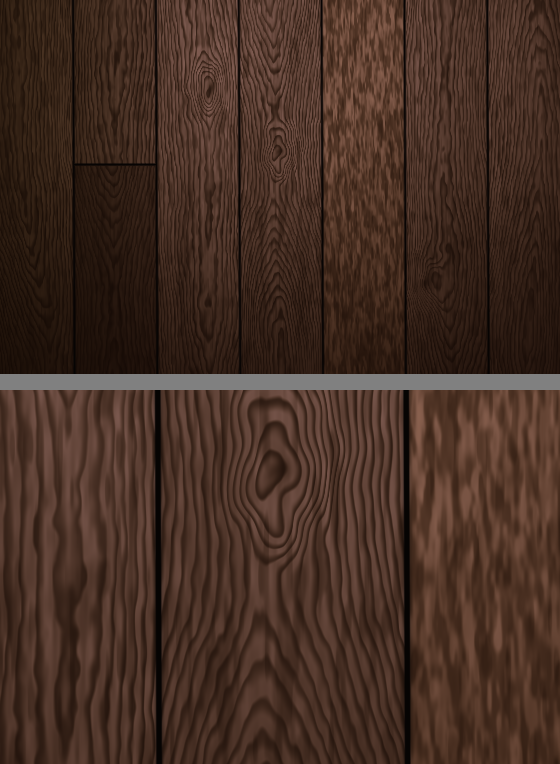
Top, the full canvas; bottom, a detail of the centre.
Give the GLSL for this texture, as a Shadertoy shader.

```glsl
// Dark stained oak boards: seven upright planks with arched grain, knots and soft light from above.
#define PLANK_WIDTH 0.2215
#define FIRST_SEAM 0.1953
#define SEAM_LEAN 0.004
#define SEAM_HALF 0.0025
#define JOINT_HEIGHT 0.56
#define RING_COUNT 29.0
#define RIFT_PLANK 4.0
#define LIGHT_POS vec2(0.84, 0.88)
#define DARK_WOOD vec3(0.065, 0.026, 0.012)
#define PALE_WOOD vec3(0.46, 0.33, 0.29)
#define SEAM_COLOR vec3(0.025, 0.014, 0.012)

float hash(vec2 p) {
    vec3 q = fract(p.xyx * 0.1031);
    q += dot(q, q.yzx + 33.33);
    return fract((q.x + q.y) * q.z);
}

float noise(vec2 p) {
    vec2 i = floor(p), f = fract(p);
    f = f * f * (3.0 - 2.0 * f);
    return mix(mix(hash(i), hash(i + vec2(1, 0)), f.x),
               mix(hash(i + vec2(0, 1)), hash(i + vec2(1, 1)), f.x), f.y);
}

// Offset from the plank's knot, measured in plank widths, with a ragged outline.
vec2 knotOffset(float u, float y, float id) {
    float n = id - 2.0;
    vec2 center = vec2(0.13 - 0.117 * n, 0.76 - 0.17 * n);
    vec2 k = vec2(u - center.x, (y - center.y) / PLANK_WIDTH * 0.65);
    vec2 cell = vec2(u * 7.0 + id, y * 26.0);
    return k + 0.10 * (vec2(noise(cell), noise(cell + 17.0)) - 0.5);
}

// Growth rings of a wavering trunk cut lengthwise, with pointed arches; the knot bends them.
float ringPhase(float u, float y, float seed, float knot) {
    float drift = (noise(vec2(y * 1.5, seed * 5.1)) - 0.5) * 0.45;
    float warp = (noise(vec2(u * 4.0 + seed * 9.0, y * 6.0)) - 0.5) * 0.09;
    float depth = 0.20 + 0.68 * noise(vec2(y * 1.9 + seed * 7.3, seed + 3.0));
    float across = u + drift + warp;
    float radius = 0.8 * length(vec2(across, depth)) + 0.35 * sqrt(across * across + 0.0006);
    float ripple = noise(vec2(u * 14.0 + seed, y * 26.0)) + 0.6 * noise(vec2(u * 34.0, y * 60.0 + seed));
    return (radius - 0.19 * knot) * RING_COUNT + 0.5 * ripple;
}

// Dark late wood: a rise to a thin line, faded where it gets too fine.
float ringLine(float phase) {
    float f = fract(phase);
    float line = smoothstep(0.30, 0.80, f) * (1.0 - smoothstep(0.80, 1.0, f));
    return mix(line, 0.35, smoothstep(0.45, 1.0, fwidth(phase)));
}

// Fine wavering flecks of a rift-cut board.
float riftFlecks(float u, float y) {
    float sway = 1.3 * noise(vec2(u * 4.0, y * 18.0));
    float coarse = noise(vec2(u * 38.0 + sway, y * 34.0 + u * 9.0));
    float fine = noise(vec2(u * 62.0 - sway, y * 70.0 + 8.0));
    return smoothstep(0.28, 0.72, 0.6 * coarse + 0.4 * fine);
}

void mainImage(out vec4 fragColor, in vec2 fragCoord) {
    vec2 p = fragCoord / iResolution.y;
    float px = 1.0 / iResolution.y;

    // Plank layout
    float column = (p.x - FIRST_SEAM - SEAM_LEAN * (1.0 - p.y)) / PLANK_WIDTH + 1.0;
    float id = floor(column);
    float u = fract(column) - 0.5;
    bool jointed = id == 1.0;
    float lower = jointed ? 1.0 - step(JOINT_HEIGHT, p.y) : 0.0;
    float seed = id + 11.0 * lower;
    bool rift = id == RIFT_PLANK;

    // Pores, fibres and broad stain
    float pores = noise(vec2(p.x * 250.0, p.y * 42.0));
    float slits = smoothstep(0.55, 0.85, noise(vec2(p.x * 190.0 + 40.0, p.y * 26.0)));
    float fibre = noise(vec2(p.x * 120.0, p.y * 6.0 + seed));
    float stain = noise(vec2(u * 3.0 + seed * 2.7, p.y * 3.5));

    // Grain and knots
    vec2 k = knotOffset(u, p.y, id);
    float hasKnot = (id >= 2.0 && id <= 5.0 && !rift) ? 1.0 : 0.0;
    float k2 = dot(k, k);
    float rings = ringLine(ringPhase(u, p.y, seed, hasKnot * exp(-k2 * 26.0)));
    float strength = 0.30 + 0.22 * noise(vec2(u * 3.0 + seed * 4.0, p.y * 5.0)) + 0.16 * pores;
    float grain = rift ? 0.42 * riftFlecks(u, p.y) : strength * rings;

    // Light falloff and plank tone
    vec2 q = p - LIGHT_POS;
    float tone = 1.02 * exp(-dot(q * q, vec2(1.55, 1.45)));
    tone *= 0.96 + 0.07 * cos(3.14159 * id);
    tone *= 1.0 - 0.30 * lower;
    tone *= (1.0 - grain) * (1.0 - 0.26 * slits);
    tone *= 0.72 + 0.28 * pores + 0.18 * fibre + 0.14 * stain;
    tone *= 1.0 - 0.55 * hasKnot * exp(-k2 * 420.0);

    // Stain colour, warmer in the shade and toward the left
    vec3 color = mix(DARK_WOOD, PALE_WOOD, tone);
    color -= vec3(0.0, 0.006, 0.022) * max(4.0 * tone * (1.0 - tone), 0.0);
    color *= mix(vec3(0.96, 1.0, 0.86), vec3(1.0), smoothstep(0.0, 0.5, p.x));
    if (rift) color *= vec3(1.03, 1.0, 0.92);

    // Seams with a soft shaded shoulder
    float gap = (0.5 - abs(u)) * PLANK_WIDTH;
    if (jointed) gap = min(gap, abs(p.y - JOINT_HEIGHT));
    color *= 0.80 + 0.20 * smoothstep(SEAM_HALF, SEAM_HALF * 2.5, gap);
    color = mix(SEAM_COLOR, color, smoothstep(SEAM_HALF - px, SEAM_HALF + px, gap));
    fragColor = vec4(color, 1.0);
}
```
